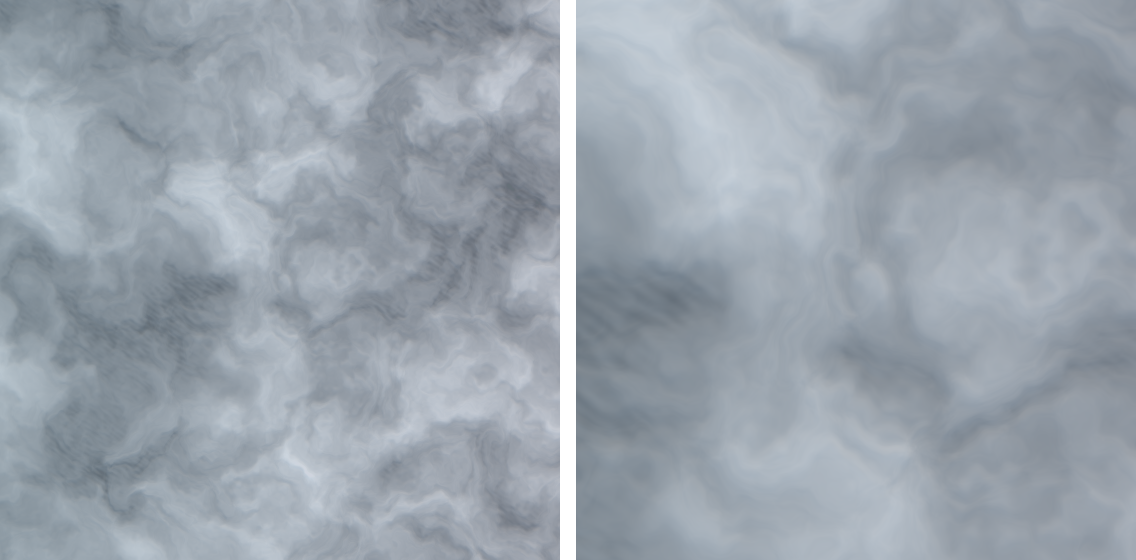
Left: the whole. Right: its middle third, enlarged.
Reproduce this texture procedurally as a three.js fragment shader.

```glsl
varying vec2 vUv;

const vec3 CLOUD_MEAN = vec3(0.622, 0.655, 0.693);
const vec3 DARK_LIMIT = vec3(0.40, 0.44, 0.47);
const vec3 LIGHT_LIMIT = vec3(0.81, 0.83, 0.87);
const vec3 TEAL_TINT = vec3(-0.012, 0.006, 0.004);
const vec3 WARM_FRINGE = vec3(0.20, 0.0, -0.20);

const float BANK_SCALE = 3.6;      // broad cloud banks
const float BANK_STRENGTH = 0.50;
const float PUFF_SCALE = 5.2;      // large rounded billows
const float PUFF_STRENGTH = 0.21;
const float TUFT_SCALE = 12.0;     // small billows
const float TUFT_STRENGTH = 0.11;
const float WISP_SCALE = 17.0;     // fine ragged detail
const float WISP_STRENGTH = 0.16;
const float WARP_SCALE = 5.5;
const float WARP_STRENGTH = 0.34;
const float CREASE_SHARPNESS = 18.0;
const float PUFF_MEAN = 0.16;
const vec2 RIPPLE_SCALE = vec2(55.0, 150.0);
const float RIPPLE_STRENGTH = 0.07;
const vec2 FRINGE_OFFSET = vec2(0.001, 0.005);
const float BANK_ANGLE = -0.6;

vec2 hash22(vec2 p) {
  vec3 q = fract(vec3(p.xyx) * vec3(0.1031, 0.1030, 0.0973));
  q += dot(q, q.yzx + 33.33);
  return fract((q.xx + q.yz) * q.zy);
}

mat2 rotation(float angle) {
  float c = cos(angle);
  float s = sin(angle);
  return mat2(c, -s, s, c);
}

float cornerSlope(vec2 cell, vec2 offset, vec2 f) {
  return dot(hash22(cell + offset) * 2.0 - 1.0, f - offset);
}

float gradientNoise(vec2 p) {
  vec2 cell = floor(p);
  vec2 f = p - cell;
  vec2 w = f * f * f * (f * (f * 6.0 - 15.0) + 10.0);
  float low = mix(cornerSlope(cell, vec2(0.0, 0.0), f),
                  cornerSlope(cell, vec2(1.0, 0.0), f), w.x);
  float high = mix(cornerSlope(cell, vec2(0.0, 1.0), f),
                   cornerSlope(cell, vec2(1.0, 1.0), f), w.x);
  return mix(low, high, w.y);
}

float fbm(vec2 p) {
  float sum = 0.0;
  float amplitude = 0.5;
  mat2 turn = rotation(0.65) * 2.03;
  for (int i = 0; i < 5; i++) {
    sum += amplitude * gradientNoise(p);
    p = turn * p + 17.3;
    amplitude *= 0.5;
  }
  return sum;
}

// Rounded cells with soft dark creases between them
float billow(vec2 p) {
  vec2 cell = floor(p);
  vec2 f = p - cell;
  float sum = 0.0;
  for (int y = -1; y <= 1; y++) {
    for (int x = -1; x <= 1; x++) {
      vec2 offset = vec2(float(x), float(y));
      vec2 d = offset + hash22(cell + offset) - f;
      sum += exp(-CREASE_SHARPNESS * dot(d, d));
    }
  }
  return PUFF_MEAN + log(sum + 1e-6) / CREASE_SHARPNESS;
}

// Brightness of the cloud deck around its mean
float cloudLight(vec2 uv) {
  vec2 warp = vec2(fbm(uv * WARP_SCALE + 3.7), fbm(uv * WARP_SCALE + 41.2));
  vec2 p = uv + WARP_STRENGTH * warp;
  vec2 along = rotation(BANK_ANGLE) * (uv + 0.4 * WARP_STRENGTH * warp);
  float bank = fbm(along * BANK_SCALE * vec2(0.8, 1.2) + 8.5);
  float relief = PUFF_STRENGTH * billow(p * PUFF_SCALE + 5.0)
               + TUFT_STRENGTH * billow(p * TUFT_SCALE + 29.0)
               + WISP_STRENGTH * fbm(p * WISP_SCALE + 13.0);
  float haze = smoothstep(-0.1, 0.7, uv.x + 1.5 * warp.x);
  return BANK_STRENGTH * bank + relief * mix(0.65, 1.15, haze);
}

void main() {
  float light = cloudLight(vUv);
  float fringe = light - cloudLight(vUv + FRINGE_OFFSET);

  // Fine ripples seen through the darkest gaps
  float gap = smoothstep(-0.06, -0.16, light);
  float ripple = gradientNoise(rotation(BANK_ANGLE) * vUv * RIPPLE_SCALE);
  light += RIPPLE_STRENGTH * gap * ripple;

  // Gentle brightening toward the lower right
  light += 0.03 * (vUv.x - vUv.y);

  vec3 color = CLOUD_MEAN + light;
  color += TEAL_TINT * (1.0 - 1.6 * vUv.x);
  color += WARM_FRINGE * clamp(fringe, -0.06, 0.06);
  gl_FragColor = vec4(clamp(color, DARK_LIMIT, LIGHT_LIMIT), 1.0);
}
```
